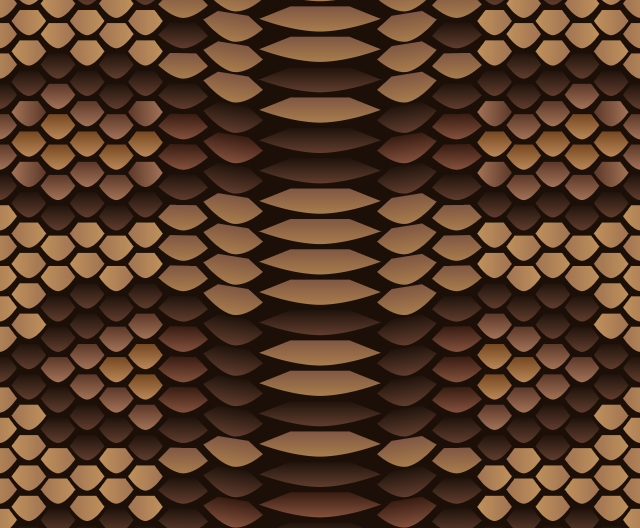
This pattern is drawn by a WebGL 2 fragment shader. Its source:

```glsl
#version 300 es
precision highp float;
// Mirrored snakeskin: wide belly plates, two flank columns and small banded side scales.

#define ROWS 17.39          // scale rows down the canvas; one row is the unit of length
#define COLUMNS 9           // columns from the middle to one edge
#define SIDE_START 5.75     // first column of small scales
#define SIDE_PITCH 0.96     // spacing of the small columns
#define PATCH_Y 4.73        // middle of the first dark patch, from the top
#define PATCH_PERIOD 7.48   // distance between dark patches
#define CORE_LIMIT 0.65     // patch distance of the amber core
#define MID_LIMIT 1.67      // patch distance of the brown ring
#define DARK_LIMIT 2.92     // patch distance of the dark rim

uniform vec2 u_resolution;
out vec4 outColor;

const int DARK = 0, BROWN = 1, AMBER = 2, LIGHT = 3;
const vec3 GROUND = vec3(0.11, 0.06, 0.03);

struct Scale { float x, halfWidth, crest, rise, drop, tip, shear; };

// Dimensions of the scales in one column
Scale columnScale(int col) {
    if (col == 0) return Scale(0.0, 2.0, 0.97, 0.41, 0.42, 0.62, 0.0);
    if (col == 1) return Scale(2.86, 0.98, 0.5, 0.36, 0.57, 0.80, 0.16);
    if (col == 2) return Scale(4.51, 0.82, 0.43, 0.41, 0.43, 0.16, 0.02);
    float tip = col % 2 == 1 ? 0.69 : 0.12;
    return Scale(SIDE_START + SIDE_PITCH * float(col - 3), 0.57, 0.30, 0.36, 0.47, tip, 0.0);
}

// Distance to a scale: flat crest, slanted shoulders, rounded lower edge
float scaleDistance(vec2 p, Scale s) {
    float u = abs(p.x);
    vec2 shoulderNormal = normalize(vec2(s.rise, s.halfWidth - s.crest));
    float top = max(-s.rise - p.y, dot(vec2(u - s.halfWidth, -p.y), shoulderNormal));
    float v = u / s.halfWidth;
    float slope = 1.75 * s.drop / s.halfWidth * pow(v, 0.75);
    float bottom = (p.y - s.drop * (1.0 - pow(v, 1.75))) / sqrt(1.0 + slope * slope);
    return max(top, bottom);
}

// Colour class from the column and the distance to the nearest patch
int scaleKind(int col, float y) {
    float patchId = floor((y - PATCH_Y) / PATCH_PERIOD + 0.5);
    float q = abs(y - PATCH_Y - patchId * PATCH_PERIOD);
    bool oddPatch = mod(patchId, 2.0) > 0.5;
    if (col < 3 && y > 15.4) return col < 2 && y > 16.2 && y < 17.2 ? BROWN : DARK;
    if (col == 0) {
        bool darkPlate = oddPatch ? abs(q - 1.2) < 0.45 : q < 1.03 || abs(q - 2.12) < 0.12;
        return darkPlate ? DARK : LIGHT;
    }
    if (col == 1) return q < 0.28 ? BROWN : q < 1.75 ? DARK : LIGHT;
    if (col == 2) return q < 1.2 ? BROWN : q < 2.25 || q > 3.5 ? DARK : LIGHT;
    float offset = float(col) - (oddPatch ? 3.5 : 5.5);
    q += offset * offset * (oddPatch ? 0.125 : 0.083);
    return q < CORE_LIMIT ? AMBER : q < MID_LIMIT ? BROWN : q < DARK_LIMIT ? DARK : LIGHT;
}

float hash(vec2 p) {
    return fract(sin(dot(p, vec2(12.99, 78.23))) * 4375.85);
}

// Gradient inside a scale
vec3 scaleColor(int col, int kind, float row, vec2 p, Scale s) {
    float down = clamp((p.y + s.rise) / (s.rise + s.drop), 0.0, 1.0);
    float across = clamp(0.5 + 0.5 * p.x / s.halfWidth, 0.0, 1.0);
    if (hash(vec2(col, row)) > 0.5) across = 1.0 - across;
    bool small = col > 2;
    if (kind == DARK) return mix(GROUND + 0.015, vec3(0.38, 0.24, 0.18), down);
    if (kind == AMBER) return mix(vec3(0.46, 0.28, 0.13), vec3(0.73, 0.53, 0.34), down);
    if (kind == BROWN) {
        if (!small) return mix(vec3(0.22, 0.11, 0.07), vec3(0.52, 0.32, 0.24), down);
        bool sideways = (col == 3 || col == 7) && row < 7.0;
        return mix(vec3(0.36, 0.22, 0.16), vec3(0.64, 0.45, 0.34), sideways ? across : down);
    }
    if (small) return mix(vec3(0.63, 0.45, 0.32), vec3(0.75, 0.57, 0.36), across);
    return mix(vec3(0.50, 0.34, 0.26), vec3(0.66, 0.49, 0.30), down);
}

void main() {
    float pixel = ROWS / u_resolution.y;
    vec2 p = vec2(abs(gl_FragCoord.x - 0.5 * u_resolution.x),
                  u_resolution.y - gl_FragCoord.y) * pixel;
    vec3 color = GROUND;
    for (int col = 0; col < COLUMNS; col++) {
        Scale s = columnScale(col);
        float x = p.x - s.x;
        float y = p.y + s.shear * x - s.tip + 0.42;
        float row = floor(y);
        vec2 local = vec2(x, y - row - 0.42);
        float middle = row + s.tip + 0.5 * (s.drop - s.rise);
        int kind = scaleKind(col, middle);
        float cover = clamp(0.5 - scaleDistance(local, s) / pixel, 0.0, 1.0);
        color = mix(color, scaleColor(col, kind, row, local, s), cover);
    }
    outColor = vec4(color, 1.0);
}
```
